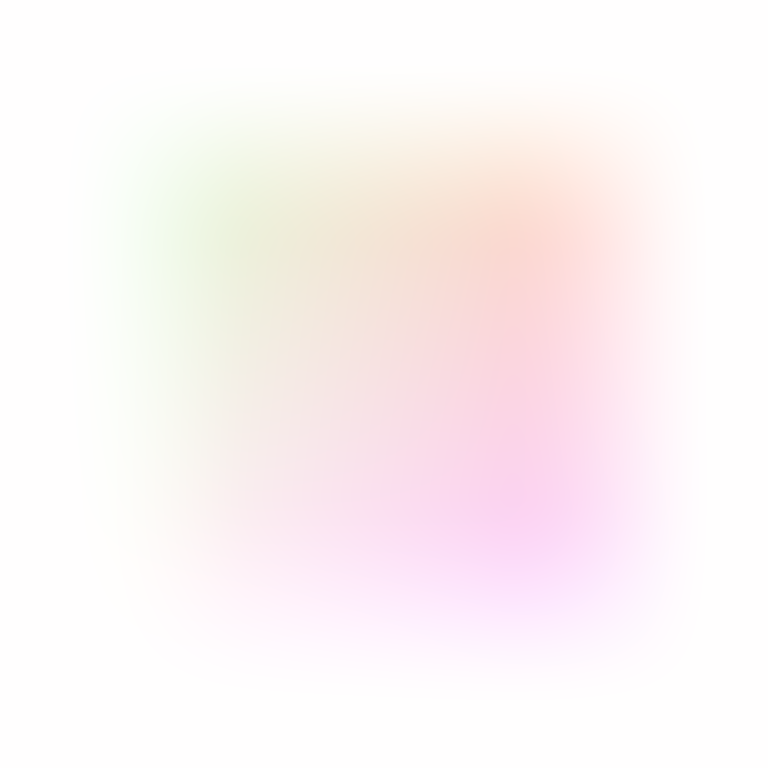
This background is drawn by a Shadertoy shader. Its source:

```glsl
// A soft square glow on white, blending green, peach, rose and magenta pastels.

#define CORE_MIN vec2(0.326, 0.349)   // lower left of the full-strength core
#define CORE_MAX vec2(0.651, 0.674)   // upper right of the core
#define FADE_MIN vec2(0.065, 0.062)   // where the glow starts, left and bottom
#define FADE_MAX vec2(0.944, 0.935)   // where the glow ends, right and top
#define HUE_SPILL 0.55                // how far hues keep shifting past the core
#define GREEN_INK   vec3(0.070, 0.060, 0.140)
#define PEACH_INK   vec3(0.020, 0.150, 0.180)
#define ROSE_INK    vec3(0.020, 0.070, 0.060)
#define MAGENTA_INK vec3(0.015, 0.170, 0.060)

// Light absorbed at a place, blended from the four corners of the core
vec3 cornerInk(vec2 uv) {
    vec2 t = (uv - CORE_MIN) / (CORE_MAX - CORE_MIN);
    t = clamp(t, -HUE_SPILL, 1.0 + HUE_SPILL);
    vec3 bottom = mix(ROSE_INK, MAGENTA_INK, t.x);
    vec3 top = mix(GREEN_INK, PEACH_INK, t.x);
    return max(mix(bottom, top, t.y), 0.0);
}

// Strength of the glow: one in the core, fading to zero on every side
float glowStrength(vec2 uv) {
    vec2 rise = smoothstep(FADE_MIN, CORE_MIN + 0.012, uv);
    vec2 fall = 1.0 - smoothstep(CORE_MAX - 0.012, FADE_MAX, uv);
    vec2 strength = rise * fall;
    return strength.x * strength.y;
}

void mainImage(out vec4 fragColor, in vec2 fragCoord) {
    vec2 uv = fragCoord / iResolution.xy;
    vec3 paper = vec3(1.0, 0.998, 0.998);
    vec3 color = paper - cornerInk(uv) * glowStrength(uv);
    fragColor = vec4(clamp(color, 0.0, 1.0), 1.0);
}
```
